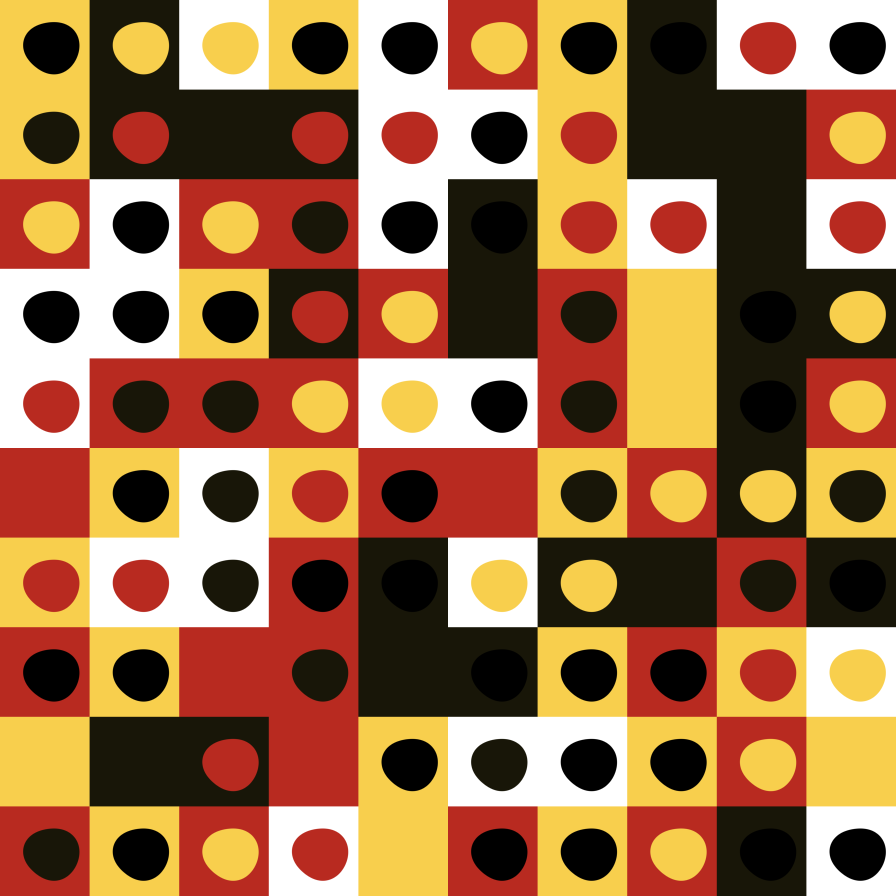
A WebGL 1 fragment shader for this pattern:

```glsl
precision highp float;
// A 10 by 10 board of flat coloured tiles, each holding one lopsided pebble.
// Tile and pebble colours are dealt by shuffling cell numbers modulo a prime,
// so every colour keeps a fixed share; equal colours hide the pebble.

uniform vec2 u_resolution;

const float CELLS = 10.0;
const float PRIME = 101.0;
const float TILE_KEY = 37.0;
const float PEBBLE_KEY = 64.0;
const vec2 PEBBLE_CENTER = vec2(0.573, 0.462);

const vec3 BLACK = vec3(0.0);
const vec3 DARK = vec3(0.094, 0.086, 0.031);
const vec3 RED = vec3(0.722, 0.165, 0.125);
const vec3 YELLOW = vec3(0.973, 0.812, 0.302);
const vec3 WHITE = vec3(1.0);

// Integer remainder; the half guards against rounding in the division.
float wrapPrime(float n) {
  return n - PRIME * floor((n + 0.5) / PRIME);
}

// Cubing is a permutation modulo 101; keyed rounds scramble the cell number.
float shuffledRank(vec2 cell, float key) {
  float n = cell.x + CELLS * cell.y;
  for (int i = 0; i < 3; i++) {
    n = wrapPrime(n + key + 11.0 * float(i));
    n = wrapPrime(n * wrapPrime(n * n));
  }
  return n;
}

vec3 tileColor(vec2 cell) {
  float rank = shuffledRank(cell, TILE_KEY);
  if (rank < 24.0) return DARK;
  if (rank < 48.0) return WHITE;
  if (rank < 72.0) return YELLOW;
  return RED;
}

vec3 pebbleColor(vec2 cell) {
  float rank = shuffledRank(cell, PEBBLE_KEY);
  if (rank < 34.0) return BLACK;
  if (rank < 56.0) return DARK;
  if (rank < 80.0) return YELLOW;
  return RED;
}

// Tile colours filtered over one pixel, blending across tile borders.
vec3 tileField(vec2 p, float pixel) {
  vec2 low = floor(p - 0.5 * pixel);
  vec2 high = floor(p + 0.5 * pixel);
  vec2 w = clamp((p + 0.5 * pixel - high) / pixel, 0.0, 1.0);
  vec3 bottom = mix(tileColor(low), tileColor(vec2(high.x, low.y)), w.x);
  vec3 top = mix(tileColor(vec2(low.x, high.y)), tileColor(high), w.x);
  return mix(bottom, top, w.y);
}

// Approximate distance to a circle bent by three low harmonics.
float pebbleDistance(vec2 q) {
  float a = atan(q.y, q.x);
  float radius = 0.3014
    + 0.0065 * cos(a) + 0.0094 * sin(a)
    + 0.0110 * cos(2.0 * a) - 0.0040 * sin(2.0 * a)
    - 0.0065 * cos(3.0 * a) + 0.0094 * sin(3.0 * a);
  return length(q) - radius;
}

void main() {
  float pixel = CELLS / min(u_resolution.x, u_resolution.y);
  vec2 p = gl_FragCoord.xy * pixel;
  vec2 cell = floor(p);

  float d = pebbleDistance(fract(p) - PEBBLE_CENTER);
  float cover = 1.0 - smoothstep(-0.7 * pixel, 0.7 * pixel, d);
  vec3 color = mix(tileField(p, pixel), pebbleColor(cell), cover);
  gl_FragColor = vec4(color, 1.0);
}
```
